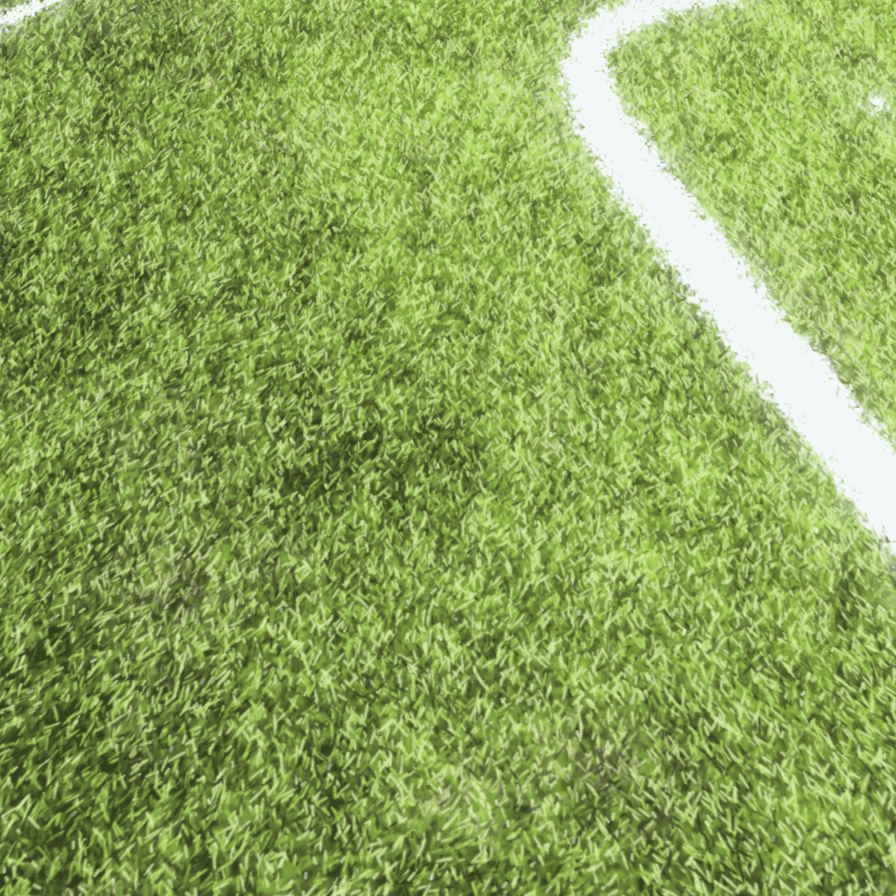
A WebGL 2 fragment shader for this texture:

```glsl
#version 300 es
precision highp float;
// Sunlit mown grass crossed by a curved chalk line, seen in mild perspective.
// Layers of jittered blades are painted over dark turf; broad patches steer
// their tone and dryness, and the chalk is a rough-edged band along two curves.
uniform vec2 u_resolution;
out vec4 fragColor;

const int BLADE_LAYERS = 7;
const int CURVE_STEPS = 12;
const float CELL = 0.021;         // blade spacing at the near edge
const float PERSPECTIVE = 0.85;   // how much blades shrink with distance
const float BLADE_WIDTH = 0.090;  // half width, in cells
const float BLADE_REACH = 0.75;   // half length, in cells
const float EXPOSURE = 0.655;     // mean blade tone
const float CLUMPING = 0.50;      // tone swing between tufts
const vec3 SOIL   = vec3(0.20, 0.25, 0.11);
const vec3 SHADE  = vec3(0.34, 0.41, 0.18);
const vec3 MEADOW = vec3(0.49, 0.63, 0.24);
const vec3 SUNLIT = vec3(0.67, 0.84, 0.35);
const vec3 PALE   = vec3(0.82, 0.92, 0.62);
const vec3 STRAW  = vec3(0.82, 0.83, 0.64);
const vec3 CHALK  = vec3(0.95, 0.97, 0.97);

vec3 hash3(vec2 p) {
    vec3 q = fract(p.xyx * vec3(0.1031, 0.1030, 0.0973));
    q += dot(q, q.yxz + 33.33);
    return fract((q.xxy + q.yzz) * q.zyx);
}

float noise(vec2 p) {
    vec2 i = floor(p), f = fract(p);
    f = f * f * (3.0 - 2.0 * f);
    return mix(mix(hash3(i).x, hash3(i + vec2(1, 0)).x, f.x),
               mix(hash3(i + vec2(0, 1)).x, hash3(i + vec2(1, 1)).x, f.x), f.y);
}

float fbm(vec2 p) {
    return 0.55 * noise(p) + 0.3 * noise(p * 2.1 + 17.0) + 0.15 * noise(p * 4.3 + 41.0);
}

// Soft elliptical patch, 1 at its centre
float patchAt(vec2 p, vec2 centre, vec2 radius) {
    vec2 d = (p - centre) / radius;
    return exp(-dot(d, d));
}

float segmentDistance(vec2 p, vec2 a, vec2 b) {
    vec2 ab = b - a;
    return length(p - a - ab * clamp(dot(p - a, ab) / dot(ab, ab), 0.0, 1.0));
}

// Signed distance to a quadratic curve with a tapering half width
float curveBand(vec2 p, vec2 a, vec2 b, vec2 c, float w0, float w1) {
    float d = 1.0;
    vec2 last = a;
    for (int i = 1; i <= CURVE_STEPS; i++) {
        float t = float(i) / float(CURVE_STEPS);
        vec2 next = mix(mix(a, b, t), mix(b, c, t), t);
        d = min(d, segmentDistance(p, last, next) - mix(w0, w1, t));
        last = next;
    }
    return d;
}

vec3 grassColour(float t) {
    vec3 c = mix(SOIL, SHADE, smoothstep(0.0, 0.25, t));
    c = mix(c, MEADOW, smoothstep(0.2, 0.5, t));
    c = mix(c, SUNLIT, smoothstep(0.48, 0.74, t));
    return mix(c, PALE, smoothstep(0.76, 1.04, t));
}

void main() {
    vec2 p = gl_FragCoord.xy / u_resolution;
    float pixel = 1.0 / min(u_resolution.x, u_resolution.y);
    float scale = 1.0 + PERSPECTIVE * p.y;
    vec2 ground = vec2((p.x - 0.5) * scale, p.y + 0.5 * PERSPECTIVE * p.y * p.y) / CELL + 60.0;
    float grain = noise(ground * 4.0);

    // Broad light, shadow and dry patches
    float light = 0.22 * (p.x - 0.5) + 0.20 * (p.y - 0.5) + 0.12 * (fbm(p * 8.0 + 5.0) - 0.5);
    light += CLUMPING * (fbm(ground * vec2(0.5, 0.36)) - 0.5);
    light += 0.10 * patchAt(p, vec2(0.46, 0.86), vec2(0.20, 0.16));
    light += 0.10 * patchAt(p, vec2(0.68, 0.46), vec2(0.22, 0.18));
    light -= 0.17 * patchAt(p, vec2(0.40, 0.48), vec2(0.14, 0.07));
    light -= 0.16 * patchAt(p, vec2(0.17, 0.94), vec2(0.13, 0.06));
    light -= 0.13 * patchAt(p, vec2(0.05, 0.66), vec2(0.08, 0.06));
    light -= 0.11 * patchAt(p, vec2(0.12, 0.18), vec2(0.16, 0.10));
    float dry = patchAt(p, vec2(0.19, 0.34), vec2(0.09, 0.05));
    dry += patchAt(p, vec2(0.66, 0.16), vec2(0.08, 0.04));
    dry += 0.8 * patchAt(p, vec2(0.53, 0.10), vec2(0.08, 0.04));
    dry += 0.6 * patchAt(p, vec2(0.16, 0.51), vec2(0.06, 0.04));
    dry += 0.9 * patchAt(p, vec2(0.95, 0.62), vec2(0.07, 0.07));
    light += 0.06 * dry;
    dry = 0.12 + dry * (0.4 + noise(p * 45.0)) + 0.5 * smoothstep(0.52, 0.8, fbm(p * 13.0 + 30.0));

    // Turf below the blades, then blades painted layer by layer
    vec3 colour = grassColour(0.28 + light + 0.45 * (noise(ground * 2.5) - 0.3));
    float spread = mix(1.3, 0.95, p.y);
    float lean = 0.9 * (noise(p * 5.0) - 0.5) + 0.25 * p.x;
    float soft = 0.065 + pixel * scale / CELL;
    for (int layer = 0; layer < BLADE_LAYERS; layer++) {
        vec2 q = ground + float(layer) * vec2(37.37, 71.61);
        vec2 cell = floor(q);
        for (int k = 0; k < 9; k++) {
            vec2 id = cell + vec2(k % 3 - 1, k / 3 - 1);
            vec3 h = hash3(id), g = hash3(id + 211.0);
            float angle = lean + 2.0 * (g.x - 0.5);
            vec2 along = vec2(sin(angle), cos(angle)), d = q - id - h.xy;
            float s = dot(d, along) / (BLADE_REACH * (0.35 + 0.65 * g.y));
            float across = dot(d, vec2(along.y, -along.x)) + 0.07 * s * s * (g.z - 0.5);
            float width = BLADE_WIDTH * (1.0 - 0.6 * s * s);
            float cover = smoothstep(width + soft, width - soft, abs(across)) * smoothstep(1.0, 0.6, abs(s));
            float tone = EXPOSURE + light + spread * (h.z - 0.5) + 0.12 * s + 0.26 * (grain - 0.5);
            vec3 blade = mix(grassColour(tone), STRAW * clamp(0.42 + 0.6 * tone, 0.4, 1.1), min(dry * g.z, 0.8));
            blade = mix(blade, CHALK, 0.6 * step(g.y, 0.012));
            colour = mix(colour, blade, 0.9 * cover);
        }
    }

    // Chalk with ragged edges and gaps where turf shows through
    float band = curveBand(p, vec2(0.82, 1.008), vec2(0.62, 0.99), vec2(0.66, 0.89), 0.012, 0.031);
    band = min(band, curveBand(p, vec2(0.66, 0.89), vec2(0.69, 0.815), vec2(1.04, 0.39), 0.031, 0.042));
    band = min(band, segmentDistance(p, vec2(-0.02, 0.967), vec2(0.09, 1.015)) - 0.010);
    band = min(band, length((p - vec2(0.98, 0.885)) * vec2(0.8, 1.0)) - 0.010);
    float ragged = band + 0.022 * (fbm(ground * 1.7) - 0.5) + 0.012 * (grain - 0.5);
    float chalk = smoothstep(0.008, -0.011, ragged);
    chalk *= 1.0 - 0.5 * smoothstep(0.72, 0.95, grain) * smoothstep(-0.03, 0.0, band);
    float dust = 0.5 * exp(-max(band, 0.0) * 45.0) * noise(ground * 1.3 + 9.0);
    colour = mix(colour, CHALK, max(chalk, dust));
    fragColor = vec4(clamp(colour, 0.0, 1.0), 1.0);
}
```
